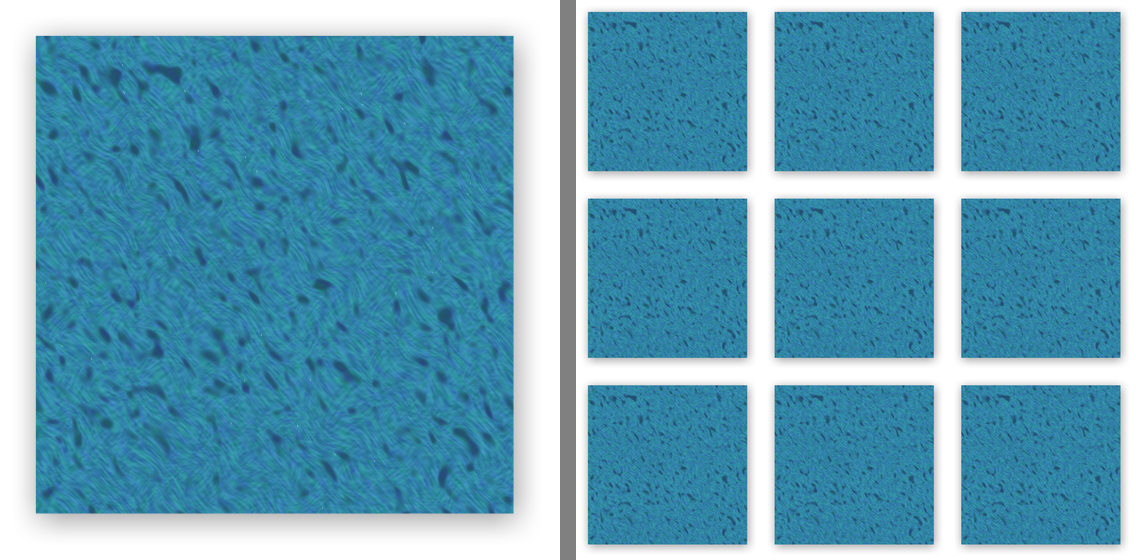
Left: one tile. Right: repeated 3 by 3.
Write a Shadertoy shader that draws this texture.

```glsl
// Square swatch of teal fleece with dark creases, on white with a soft drop shadow.

const vec3 WHITE       = vec3(1.0);
const vec3 PILE_LIGHT  = vec3(0.20, 0.56, 0.68);
const vec3 PILE_MID    = vec3(0.18, 0.48, 0.62);
const vec3 CREASE      = vec3(0.13, 0.29, 0.42);
const vec3 LINT        = vec3(0.55, 0.78, 0.80);
const vec3 VIOLET_TINT = vec3(0.015, -0.035, 0.045);
const vec2 SWATCH_MIN  = vec2(0.064, 0.083);
const vec2 SWATCH_MAX  = vec2(0.917, 0.936);
const vec2 SHADOW_SHIFT = vec2(0.005, -0.010);
const float SHADOW_BLUR = 0.052;
const float SHADOW_STRENGTH = 0.40;

vec2 hash2(vec2 cell, float seed) {
    vec3 h = fract(vec3(cell.xyx + seed * 17.3) * vec3(0.1031, 0.1030, 0.0973));
    h += dot(h, h.yzx + 33.33);
    return fract((h.xx + h.yz) * h.zy);
}

vec2 gradientAt(vec2 cell, vec2 period, float seed) {
    float angle = 6.2832 * hash2(mod(cell, period), seed).x;
    return vec2(cos(angle), sin(angle));
}

// Gradient noise that wraps after a whole number of cells
float wrapNoise(vec2 q, vec2 period, float seed) {
    vec2 i = floor(q), f = fract(q);
    vec2 w = f * f * f * (f * (f * 6.0 - 15.0) + 10.0);
    vec2 e = vec2(1.0, 0.0);
    float a = dot(gradientAt(i, period, seed), f);
    float b = dot(gradientAt(i + e.xy, period, seed), f - e.xy);
    float c = dot(gradientAt(i + e.yx, period, seed), f - e.yx);
    float d = dot(gradientAt(i + e.xx, period, seed), f - e.xx);
    return mix(mix(a, b, w.x), mix(c, d, w.x), w.y);
}

// Stretched grain; a whole-number slope shears it and keeps the wrap
float grain(vec2 p, vec2 cells, float slope, float seed) {
    return wrapNoise(cells * vec2(p.x, p.y + slope * p.x), cells, seed);
}

// Soft-edged rectangle
float softBox(vec2 p, vec2 low, vec2 high, float blur) {
    vec2 side = smoothstep(low - blur, low + blur, p)
              * (1.0 - smoothstep(high - blur, high + blur, p));
    return side.x * side.y;
}

// Rare short pale hairs, one candidate per cell
float lintMask(vec2 p, float cells, float rarity) {
    vec2 id = mod(floor(p * cells), cells);
    vec2 place = 0.3 + 0.4 * hash2(id, 21.0);
    vec2 d = fract(p * cells) - place;
    d.x += 0.4 * d.y;
    float hair = 1.0 - smoothstep(0.04, 0.16, length(d * vec2(1.0, 0.55)));
    return hair * step(rarity, hash2(id, 22.0).x);
}

vec3 fleece(vec2 p) {
    // Broad drift bends and varies the nap
    float drift = wrapNoise(p * 4.0, vec2(4.0), 1.0);
    vec2 bend = vec2(wrapNoise(p * 13.0, vec2(13.0), 2.0),
                     wrapNoise(p * 13.0, vec2(13.0), 3.0));
    vec2 q = p + 0.020 * bend;

    // Fine fibres lying in crossing directions
    float falling = grain(q, vec2(58.0, 150.0), 1.0, 4.0);
    float rising  = grain(q, vec2(70.0, 140.0), -1.0, 5.0);
    float level   = grain(q, vec2(64.0, 170.0), 0.0, 6.0);
    float lean = smoothstep(-0.3, 0.4, wrapNoise(p * 17.0, vec2(17.0), 7.0));
    float fibre = mix(falling, rising, 0.65 * lean) + 0.5 * level;

    // Tufts of the pile
    float tuft = grain(q, vec2(44.0, 52.0), 1.0, 8.0);
    float light = smoothstep(-0.6, 0.55, 0.75 * fibre + 0.7 * tuft + 0.25 * drift);
    vec3 color = mix(PILE_MID, PILE_LIGHT, light);
    color += 0.07 * fibre;

    // Dark creases, mostly running down to the right
    float crease = grain(q, vec2(27.0, 33.0), 1.0, 9.0)
                 + 0.65 * grain(q, vec2(46.0, 42.0), 0.0, 10.0)
                 + 0.20 * fibre + 0.22 * drift;
    color = mix(color, CREASE, 0.88 * smoothstep(0.14, 0.68, crease));

    // Violet and green tints
    float tint = grain(q, vec2(48.0, 60.0), 1.0, 11.0)
               + 0.6 * grain(q, vec2(95.0, 110.0), 0.0, 12.0);
    color += VIOLET_TINT * tint * 1.8;

    return mix(color, LINT, 0.6 * lintMask(q, 90.0, 0.997));
}

void mainImage(out vec4 fragColor, in vec2 fragCoord) {
    vec2 p = fragCoord / iResolution.xy;
    float edge = 0.7 / iResolution.y;

    float shadow = softBox(p - SHADOW_SHIFT, SWATCH_MIN, SWATCH_MAX, SHADOW_BLUR);
    vec3 color = WHITE * (1.0 - SHADOW_STRENGTH * shadow);

    float swatch = softBox(p, SWATCH_MIN, SWATCH_MAX, edge);
    color = mix(color, fleece(p), swatch);
    fragColor = vec4(clamp(color, 0.0, 1.0), 1.0);
}
```
